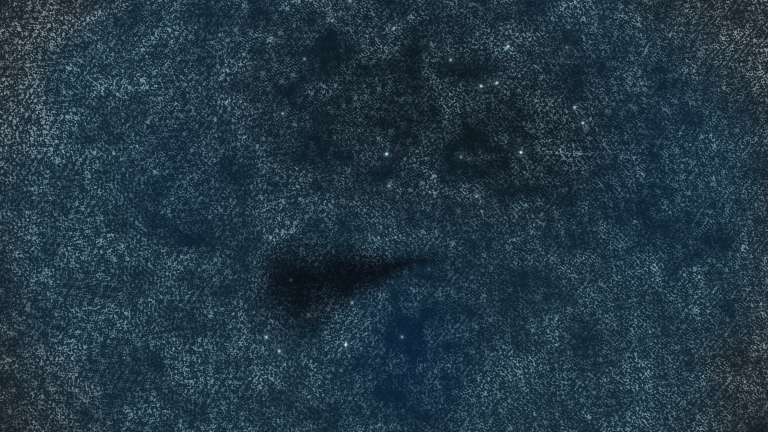
This texture is drawn by a WebGL 2 fragment shader. Its source:

```glsl
#version 300 es
precision highp float;
// A dusty deep-blue field: layered value noise forms pale, fibrous patches broken
// into fine grain, with soft dark clouds, a tapered shadow below the centre,
// worn grey borders and faint stars scattered on a jittered grid.
uniform vec2 u_resolution;
out vec4 fragColor;

float hash(vec2 p) {
  return fract(sin(dot(p, vec2(127.1, 311.7))) * 43758.545);
}

float noise(vec2 p) {
  vec2 i = floor(p), f = fract(p);
  f = f * f * (3.0 - 2.0 * f);
  return mix(mix(hash(i), hash(i + vec2(1, 0)), f.x),
             mix(hash(i + vec2(0, 1)), hash(i + vec2(1, 1)), f.x), f.y);
}

float fbm(vec2 p) {
  float sum = 0.0, amp = 0.5;
  for (int i = 0; i < 5; i++) {
    sum += amp * noise(p);
    p = mat2(1.6, 1.2, -1.2, 1.6) * p + 7.3;
    amp *= 0.58;
  }
  return sum / 1.11;
}

// Soft elliptical weight, 1 at the centre
float blob(vec2 p, vec2 centre, vec2 radius) {
  vec2 d = (p - centre) / radius;
  return exp(-dot(d, d));
}

// Signed distance to a segment whose radius changes from ra to rb
float taper(vec2 p, vec2 a, vec2 b, float ra, float rb) {
  vec2 ab = b - a;
  float t = clamp(dot(p - a, ab) / dot(ab, ab), 0.0, 1.0);
  return length(p - a - ab * t) - mix(ra, rb, t);
}

// Thin fibres along the mid level of a warped noise field
float fibres(vec2 p) {
  vec2 warp = vec2(noise(p * 0.6), noise(p * 0.6 + 19.0));
  return 1.0 - smoothstep(0.0, 0.07, abs(noise(p + 2.5 * warp) - 0.5));
}

// Small glowing points, one candidate per grid cell
float stars(vec2 p) {
  vec2 cell = floor(p * 15.0);
  float glow = 0.0;
  for (int y = -1; y <= 1; y++)
  for (int x = -1; x <= 1; x++) {
    vec2 id = cell + vec2(x, y);
    vec2 pos = (id + vec2(hash(id + 3.1), hash(id + 8.7))) / 15.0;
    float power = smoothstep(0.55, 1.0, hash(id + 21.4));
    float d = length(p - pos);
    glow += power * (exp(-d * d * 90000.0) + 0.3 * exp(-d * 150.0));
  }
  return glow;
}

void main() {
  vec2 p = gl_FragCoord.xy / u_resolution.y;
  p.x += 0.889 - 0.5 * u_resolution.x / u_resolution.y;

  // Worn border and corners
  float radius = length((p - vec2(0.889, 0.5)) / vec2(0.92, 0.75));
  float edge = smoothstep(0.85, 1.1, radius + 0.2 * (fbm(p * 6.0) - 0.5));
  float corner = smoothstep(1.02, 1.25, radius);

  // Dark upper clouds, blue pools and pale drifts
  float clouds = blob(p, vec2(0.92, 0.78), vec2(0.36, 0.26))
               + 0.85 * blob(p, vec2(1.24, 0.67), vec2(0.16, 0.15));
  clouds = min(clouds, 1.0);
  float pool = blob(p, vec2(0.95, 0.18), vec2(0.16, 0.2))
             + 0.6 * blob(p, vec2(0.42, 0.58), vec2(0.14, 0.14))
             + 0.6 * blob(p, vec2(1.52, 0.57), vec2(0.16, 0.2));
  float drift = blob(p, vec2(0.28, 0.8), vec2(0.26, 0.2))
              + 0.8 * blob(p, vec2(0.55, 0.49), vec2(0.12, 0.1))
              + 0.6 * blob(p, vec2(0.07, 0.5), vec2(0.1, 0.35))
              + 0.5 * blob(p, vec2(1.4, 0.88), vec2(0.25, 0.12))
              + 0.5 * blob(p, vec2(1.4, 0.22), vec2(0.3, 0.16));

  // Broad tapered shadow with a thin tail at its right
  vec2 q = p + 0.03 * (vec2(fbm(p * 14.0), fbm(p * 14.0 + 31.0)) - 0.5);
  float body = taper(q, vec2(0.7, 0.335), vec2(0.94, 0.392), 0.085, 0.012);
  float tail = taper(q, vec2(0.9, 0.396), vec2(1.0, 0.394), 0.01, 0.003);
  float softness = mix(0.08, 0.02, smoothstep(0.65, 0.95, p.x));
  float shadow = 1.0 - smoothstep(-softness, softness, min(body, tail));
  float halo = blob(p, vec2(0.74, 0.35), vec2(0.32, 0.11));

  // Pale dust: patch density, fibres and rotated fine grain
  float wear = fbm(p * 25.0 + 11.0);
  float fibre = fibres(p * 12.0) + 0.7 * fibres(p * 25.0 + 5.0);
  float dust = 0.23 + 0.3 * (fbm(p * 9.0 + 4.0) - 0.5) + 0.5 * (wear - 0.5);
  dust += 0.06 * fibre * smoothstep(0.35, 0.65, wear) + 0.09 * drift;
  dust += 0.08 * edge - 0.12 * corner - 0.07 * clouds - 0.07 * pool;
  dust = max(dust - 0.06 * halo, 0.035) * (1.0 - 0.7 * shadow);
  vec2 g = mat2(0.8, 0.6, -0.6, 0.8) * p;
  float grain = 0.7 * noise(g * 330.0) + 0.3 * noise(g.yx * 190.0 + 40.0);
  grain = smoothstep(0.15, 0.9, grain);
  dust *= 0.25 + 2.2 * grain * grain;

  // Colour: blue ground turning neutral at the border and in the clouds
  vec3 ground = mix(vec3(0.05, 0.135, 0.19), vec3(0.035, 0.13, 0.22), min(pool, 1.0));
  ground = mix(ground, vec3(0.045, 0.08, 0.105), 0.8 * clouds);
  ground = mix(ground, vec3(0.08, 0.1, 0.115), 0.7 * edge);
  ground = mix(ground, vec3(0.025, 0.045, 0.075), 0.9 * shadow);
  vec3 pale = mix(vec3(0.48, 0.6, 0.65), vec3(0.54, 0.57, 0.58), edge);
  vec3 colour = mix(ground, pale, clamp(dust, 0.0, 0.9));

  // Stars gather in the clouds and below the shadow
  float starField = clouds + blob(p, vec2(0.75, 0.22), vec2(0.2, 0.14)) + 0.08;
  colour += vec3(0.6, 0.7, 0.7) * stars(p) * min(starField, 1.0);
  fragColor = vec4(colour, 1.0);
}
```
